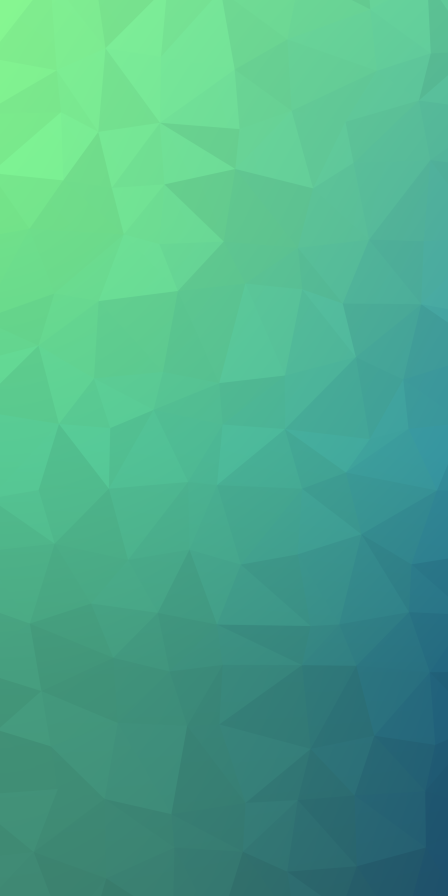
Give the GLSL for this background, as a Shadertoy shader.

```glsl
#define CELLS 7.2
#define OFFSET vec2(0.75, 0.85)
#define JITTER 0.62
#define FLATNESS 0.6
#define SHADE_VARIATION 0.035
#define SEED 17.0

vec2 hash2(vec2 p) {
    p += SEED;
    vec3 q = fract(p.xyx * vec3(0.1031, 0.1030, 0.0973));
    q += dot(q, q.yzx + 33.33);
    return fract((q.xx + q.yz) * q.zy);
}

// Smooth colour field: x runs right, y runs down, both from 0 to 1
vec3 gradient(vec2 uv) {
    vec3 leftColors[5] = vec3[5](
        vec3(0.53, 0.97, 0.57), vec3(0.46, 0.91, 0.55), vec3(0.34, 0.79, 0.58),
        vec3(0.27, 0.61, 0.49), vec3(0.24, 0.52, 0.44));
    vec3 rightColors[5] = vec3[5](
        vec3(0.37, 0.78, 0.59), vec3(0.30, 0.67, 0.61), vec3(0.21, 0.58, 0.63),
        vec3(0.13, 0.39, 0.49), vec3(0.11, 0.30, 0.41));
    uv = clamp(uv, 0.0, 1.0);
    float row = uv.y * 4.0;
    int i = min(int(row), 3);
    float t = row - float(i);
    float across = pow(uv.x, mix(1.0, 1.8, smoothstep(0.0, 0.6, uv.y)));
    return mix(mix(leftColors[i], leftColors[i + 1], t),
               mix(rightColors[i], rightColors[i + 1], t), across);
}

vec2 meshVertex(vec2 cell) {
    return cell + JITTER * (hash2(cell) - 0.5);
}

vec2 meshToUv(vec2 p) {
    return (p + OFFSET) / (CELLS * vec2(1.0, 2.0));
}

float cross2(vec2 a, vec2 b) {
    return a.x * b.y - a.y * b.x;
}

// Distance to the line through a and b, positive on its left
float edgeDistance(vec2 p, vec2 a, vec2 b) {
    return cross2(b - a, p - a) / length(b - a);
}

// Adds one facet as premultiplied colour and coverage
void addFacet(inout vec4 sum, vec2 p, vec2 a, vec2 b, vec2 c, float pixel) {
    float inside = min(edgeDistance(p, a, b),
                   min(edgeDistance(p, b, c), edgeDistance(p, c, a)));
    float coverage = smoothstep(-0.7 * pixel, 0.7 * pixel, inside);
    vec2 center = (a + b + c) / 3.0;
    vec3 color = mix(gradient(meshToUv(p)), gradient(meshToUv(center)), FLATNESS);
    color *= 1.0 + SHADE_VARIATION * (2.0 * hash2(center * 31.7).x - 1.0);
    sum += coverage * vec4(color, 1.0);
}

void mainImage(out vec4 fragColor, in vec2 fragCoord) {
    vec2 uv = fragCoord / iResolution.xy;
    uv.y = 1.0 - uv.y;
    vec2 p = uv * CELLS * vec2(1.0, 2.0) - OFFSET;
    float pixel = CELLS / iResolution.x;
    vec4 sum = vec4(gradient(uv), 1.0) * 0.001;

    // Split each nearby quad along its shorter diagonal
    for (int y = -1; y <= 1; y++) {
        for (int x = -1; x <= 1; x++) {
            vec2 cell = floor(p) + vec2(x, y);
            vec2 a = meshVertex(cell);
            vec2 b = meshVertex(cell + vec2(1.0, 0.0));
            vec2 c = meshVertex(cell + vec2(1.0, 1.0));
            vec2 d = meshVertex(cell + vec2(0.0, 1.0));
            if (distance(a, c) < distance(b, d)) {
                addFacet(sum, p, a, b, c, pixel);
                addFacet(sum, p, a, c, d, pixel);
            } else {
                addFacet(sum, p, a, b, d, pixel);
                addFacet(sum, p, b, c, d, pixel);
            }
        }
    }
    fragColor = vec4(sum.rgb / sum.a, 1.0);
}
```
